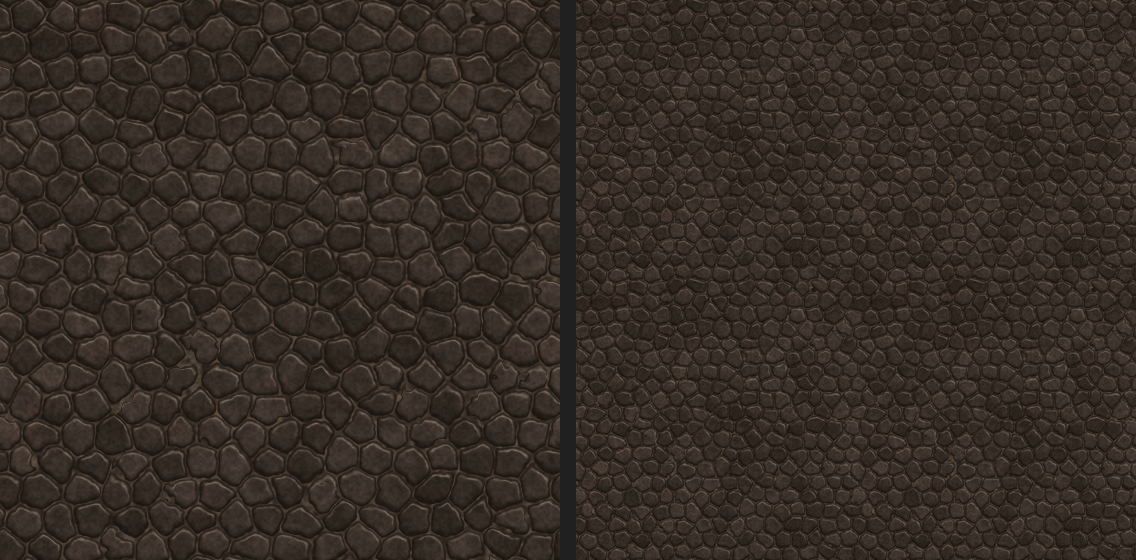
Left: one tile. Right: repeated 2 by 2.
Give the GLSL for this texture, as a three.js fragment shader.

```glsl
// Dark cobbled ground: a staggered, jittered Voronoi grid of angular stones.
// A smooth border distance gives mortar, shadowed rims and bevels lit from above,
// and wrapping value noise adds mottling, chips and grain, so the square tiles.
varying vec2 vUv;

const vec2 GRID = vec2(16.0, 20.0);        // stones across and up, rows even
const vec2 CELL_SHAPE = vec2(1.0, 0.8);    // makes cell distances square
const vec2 LIGHT_DIR = vec2(0.33, 0.94);
const float ROUNDING = 26.0;               // higher gives sharper corners

const vec3 STONE_DARK = vec3(0.168, 0.141, 0.115);
const vec3 STONE_LIGHT = vec3(0.275, 0.232, 0.203);
const vec3 RIM_SHADOW = vec3(0.118, 0.088, 0.062);
const vec3 MORTAR = vec3(0.250, 0.207, 0.172);
const vec3 GLINT = vec3(0.470, 0.420, 0.385);

float hash(vec2 p) {
  return fract(sin(dot(p, vec2(127.1, 311.7))) * 43758.545);
}

// Value noise that repeats after a whole number of cells.
float noise(vec2 uv, float period, float seed) {
  vec2 p = uv * period;
  vec2 i = floor(p);
  vec2 f = fract(p);
  f = f * f * (3.0 - 2.0 * f);
  vec2 a = mod(i, period) + seed;
  vec2 b = mod(i + 1.0, period) + seed;
  return mix(mix(hash(a), hash(vec2(b.x, a.y)), f.x),
             mix(hash(vec2(a.x, b.y)), hash(b), f.x), f.y);
}

float fbm(vec2 uv, float period, float seed) {
  float sum = 0.0;
  float amplitude = 0.5;
  for (int k = 0; k < 4; k++) {
    sum += amplitude * noise(uv, period, seed);
    period *= 2.0;
    amplitude *= 0.6;
  }
  return sum / 1.088;
}

float band(float x, float center, float width) {
  float t = (x - center) / width;
  return exp(-t * t);
}

// Centre of a stone: odd rows shift by half a cell, then all are jittered.
vec2 stoneCenter(vec2 cell) {
  vec2 wrapped = mod(cell, GRID);
  vec2 jitter = vec2(hash(wrapped + 3.7), hash(wrapped + 19.3)) - 0.5;
  float stagger = 0.5 * mod(wrapped.y, 2.0) - 0.25;
  return cell + 0.5 + vec2(stagger, 0.0) + jitter * vec2(0.46, 0.56);
}

// Returns border distance, outward direction and a random stone value.
vec4 stoneField(vec2 uv) {
  vec2 p = uv * GRID;
  vec2 base = floor(p);
  vec2 nearest = vec2(0.0);
  vec2 nearestCell = base;
  float best = 100.0;
  for (int y = -2; y <= 2; y++) {
    for (int x = -2; x <= 2; x++) {
      vec2 cell = base + vec2(float(x), float(y));
      vec2 offset = (stoneCenter(cell) - p) * CELL_SHAPE;
      float d = dot(offset, offset);
      if (d < best) {
        best = d;
        nearest = offset;
        nearestCell = cell;
      }
    }
  }
  // Soft minimum over all borders rounds the corners of each stone.
  float total = 0.0;
  vec2 outward = vec2(0.0);
  for (int y = -2; y <= 2; y++) {
    for (int x = -2; x <= 2; x++) {
      vec2 cell = nearestCell + vec2(float(x), float(y));
      vec2 offset = (stoneCenter(cell) - p) * CELL_SHAPE;
      vec2 across = offset - nearest;
      if (dot(across, across) > 0.0001) {
        vec2 dir = normalize(across);
        float weight = exp(-ROUNDING * dot(0.5 * (nearest + offset), dir));
        total += weight;
        outward += weight * dir;
      }
    }
  }
  return vec4(-log(total) / ROUNDING, outward / total, hash(mod(nearestCell, GRID) + 41.0));
}

void main() {
  // Irregular outlines
  vec2 bend = vec2(noise(vUv, 24.0, 5.0), noise(vUv, 24.0, 57.0)) - 0.5;
  vec2 ripple = vec2(noise(vUv, 80.0, 11.0), noise(vUv, 80.0, 83.0)) - 0.5;
  vec4 stone = stoneField(vUv + 0.011 * bend + 0.0045 * ripple);
  float chips = step(0.85, stone.w) * smoothstep(0.6, 0.85, noise(vUv, 52.0, 29.0));
  float edge = stone.x + 0.03 * (noise(vUv, 150.0, 7.0) - 0.5) - 0.13 * chips;
  float facing = dot(stone.yz, LIGHT_DIR);

  // Mottled stone tops
  float mottling = fbm(vUv, 28.0, 13.0);
  float patches = noise(vUv, 6.0, 91.0) - 0.5;
  float tone = 0.48 + 0.6 * (stone.w - 0.5) + 1.1 * (mottling - 0.5) + 0.3 * patches;
  vec3 color = mix(STONE_DARK, STONE_LIGHT, clamp(tone, 0.0, 1.0));
  color.r += 0.012 * smoothstep(0.5, 0.8, fbm(vUv, 16.0, 67.0));

  // Bevel, shadowed rim and broken highlight
  float bevel = 1.0 - smoothstep(0.07, 0.21, edge);
  color *= 1.0 + 0.36 * bevel * facing;
  float rim = band(edge, 0.046, 0.036) * mix(0.9, 0.65, smoothstep(-0.5, 0.8, facing));
  color = mix(color, RIM_SHADOW, rim);
  float wear = smoothstep(0.2, 0.75, noise(vUv, 64.0, 37.0));
  float glint = band(edge, 0.112, 0.023) * smoothstep(0.1, 0.85, facing);
  color = mix(color, GLINT, glint * mix(0.3, 0.85, wear));

  // Crumbly mortar and fine grain
  float gap = 1.0 - smoothstep(-0.005, 0.030, edge);
  color = mix(color, MORTAR * (0.55 + 0.95 * noise(vUv, 110.0, 71.0)), gap * 0.9);
  float grain = 0.45 * noise(vUv, 128.0, 17.0) + 0.55 * noise(vUv, 256.0, 43.0);
  color *= 1.0 + 0.44 * (grain - 0.5);
  gl_FragColor = vec4(color, 1.0);
}
```
